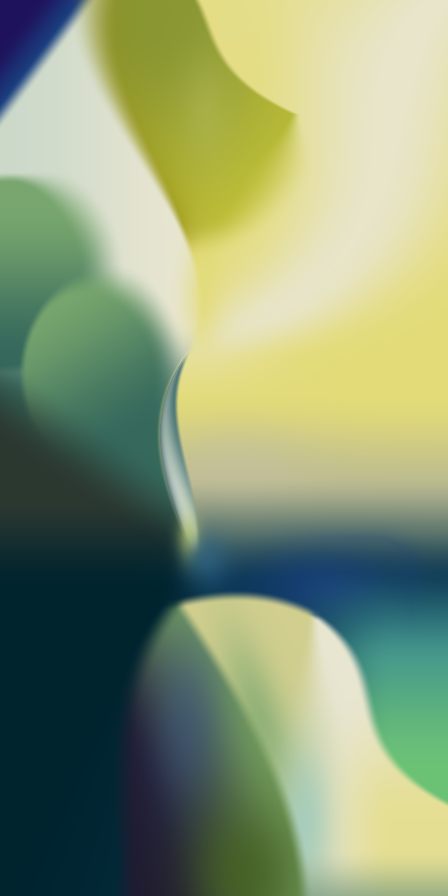
A Shadertoy shader for this background:

```glsl
// Abstract folds of light: a cream and yellow field above dark teal depths.
// Soft masks, bounded by cubic curves and ellipses, are painted back to front.
// Units: canvas width = 1, height = 2, origin at the lower left.

const vec3 CREAM  = vec3(0.91, 0.90, 0.82);
const vec3 YELLOW = vec3(0.89, 0.86, 0.47);
const vec3 SAND   = vec3(0.72, 0.72, 0.57);
const vec3 SLATE  = vec3(0.28, 0.40, 0.39);
const vec3 DEEP   = vec3(0.04, 0.21, 0.31);
const vec3 ABYSS  = vec3(0.00, 0.14, 0.18);
const vec3 UMBER  = vec3(0.17, 0.22, 0.19);
const vec3 OLIVE  = vec3(0.54, 0.59, 0.20);
const vec3 CITRUS = vec3(0.76, 0.76, 0.22);
const vec3 MIST   = vec3(0.80, 0.85, 0.79);
const vec3 LEAF   = vec3(0.47, 0.65, 0.43);
const vec3 PINE   = vec3(0.21, 0.41, 0.36);
const vec3 MINT   = vec3(0.42, 0.76, 0.46);
const vec3 TEAL   = vec3(0.25, 0.57, 0.56);
const vec3 BLUE   = vec3(0.10, 0.25, 0.50);
const vec3 VIOLET = vec3(0.12, 0.07, 0.36);
const vec3 PLUM   = vec3(0.12, 0.10, 0.19);
const float CRISP = 0.010;   // half width of a sharp fold
const float WAIST = 1.219;   // height where the upper and lower seams meet

float soft(float d, float w) { return smoothstep(-w, w, d); }

float glow(vec2 p, vec2 center, vec2 radius) {
    vec2 d = (p - center) / radius;
    return exp(-dot(d, d));
}

// Cubic through four evenly spaced values as v runs from a to b.
float curve(float v, float a, float b, vec4 k) {
    float s = 3.0 * clamp((v - a) / (b - a), 0.0, 1.0);
    vec4 d = s - vec4(0.0, 1.0, 2.0, 3.0);
    return dot(k, vec4(-d.y * d.z * d.w / 6.0, d.x * d.z * d.w / 2.0,
                       -d.x * d.y * d.w / 2.0, d.x * d.y * d.z / 6.0));
}

// Bright field, fading to sand and then to deep teal.
vec3 lightField(vec2 p) {
    float band = p.x - curve(p.y, 1.2, 2.0, vec4(0.42, 0.79, 0.87, 0.98));
    vec3 c = mix(YELLOW, CREAM, 0.9 * exp(-band * band / 0.032) * soft(p.y - 1.2, 0.12));
    c = mix(c, CREAM, 0.45 * glow(p, vec2(0.75, 1.9), vec2(0.3, 0.3)));
    c = mix(c, SAND, soft(1.0 - p.y, 0.13));
    c = mix(c, vec3(0.76, 0.75, 0.63), 0.6 * glow(p, vec2(0.53, 0.96), vec2(0.18, 0.09)));
    c = mix(c, SLATE, soft(0.85 - p.y, 0.09));
    return mix(c, DEEP, soft(0.755 - p.y, 0.06));
}

// Olive fold hanging from the top edge.
vec3 oliveFold(vec3 c, vec2 p, float seam) {
    float upper = curve(p.y, 2.0, 1.745, vec4(0.44, 0.475, 0.53, 0.66));
    float lower = curve(p.y, 1.745, 1.43, vec4(0.66, 0.635, 0.57, 0.43));
    float rim = p.y > 1.745 ? upper : lower;
    float blur = CRISP + 0.07 * soft(1.68 - p.y, 0.08);
    vec3 fold = mix(OLIVE, CITRUS, soft(1.68 - p.y, 0.25));
    fold = mix(fold, CITRUS, 0.65 * soft(p.x - 0.54, 0.12));
    fold = mix(fold, vec3(0.70, 0.73, 0.34), 0.5 * glow(p, vec2(0.46, 1.75), vec2(0.06, 0.14)));
    fold = mix(fold, vec3(0.57, 0.55, 0.08), 0.65 * exp(-abs(p.x - seam) / 0.05));
    c = mix(c, YELLOW, 0.5 * glow(p, vec2(0.57, 1.85), vec2(0.10, 0.2)));
    return mix(c, fold, soft(rim - p.x, blur) * soft(p.y - 1.45, 0.06));
}

// Pale veil, two green lobes and the dark slope beneath them.
vec3 leftSide(vec2 p) {
    vec3 c = mix(MIST, CREAM, soft(p.x - 0.22, 0.22));
    c = mix(c, PINE, soft(1.2 - p.y - 0.2 * (p.x - 0.2), 0.13));
    float back = 1.0 - length((p - vec2(0.02, 1.39)) / vec2(0.21, 0.215));
    vec3 lobe = mix(LEAF, PINE, soft(1.37 - p.y, 0.18));
    c = mix(c, lobe, soft(back, 0.06 + 0.2 * soft(p.x - 0.11, 0.08)));
    float front = 1.0 - length((p - vec2(0.215, 1.165)) / vec2(0.165, 0.21));
    lobe = mix(LEAF, PINE, soft(p.x * 0.6 - p.y + 1.06, 0.22));
    c = mix(c, lobe, soft(front, 0.06 + 0.2 * soft(p.x - 0.2, 0.12)));
    c = mix(c, UMBER, soft(1.12 - 0.70 * p.x - p.y, 0.10));
    c = mix(c, ABYSS, soft(0.79 - p.y, 0.11));
    float corner = 1.0 - p.x / 0.195 - (2.0 - p.y) / 0.26;
    return mix(c, mix(BLUE, VIOLET, soft(corner - 0.3, 0.3)), soft(corner, 0.12));
}

// Blue, teal and mint water on the lower right.
vec3 water(vec3 c, vec2 p) {
    vec2 q = p - vec2(0.84, 0.72);
    float panel = length(max(q, 0.0)) - 0.08;
    c = mix(c, BLUE, 0.75 * glow(p, vec2(0.72, 0.69), vec2(0.16, 0.08)));
    vec3 tide = mix(TEAL, MINT, soft(0.45 - p.y, 0.18));
    c = mix(c, tide, soft(p.x - 0.74, 0.14) * soft(0.64 - p.y, 0.12));
    return mix(c, BLUE, 0.22 * exp(-abs(panel) / 0.018) * soft(p.x - 0.7, 0.2) * soft(p.y - 0.65, 0.1));
}

// Lower dome: plum shadow, green inner fold and a bright wedge.
vec3 dome(vec2 p) {
    float fold = curve(p.y, 0.651, 0.0, vec4(0.40, 0.535, 0.635, 0.68)) - p.x;
    vec3 lit = mix(vec3(0.82, 0.81, 0.56), CREAM, soft(p.x - 0.70, 0.012 + 0.09 * soft(0.45 - p.y, 0.2)));
    lit = mix(lit, YELLOW, 0.7 * soft(p.x - 0.78, 0.10) * soft(0.32 - p.y, 0.16));
    lit = mix(lit, LEAF, 0.7 * glow(p, vec2(0.58 + 0.3 * (0.4 - p.y), 0.39), vec2(0.06, 0.19)));
    lit = mix(lit, vec3(0.62, 0.80, 0.76), 0.8 * glow(p, vec2(0.68, 0.16), vec2(0.06, 0.18)));
    lit = mix(lit, vec3(0.42, 0.57, 0.48), 0.8 * soft(0.03 - p.y, 0.08));
    vec3 shade = mix(vec3(0.44, 0.60, 0.36), PLUM, soft(fold - 0.15, 0.15));
    shade = mix(shade, vec3(0.24, 0.33, 0.49), 0.65 * glow(p, vec2(0.42, 0.39), vec2(0.09, 0.22)));
    shade = mix(shade, vec3(0.27, 0.38, 0.12), 0.8 * glow(p, vec2(0.55, 0.05), vec2(0.13, 0.16)));
    return mix(lit, shade, soft(fold, 0.018));
}

void mainImage(out vec4 fragColor, in vec2 fragCoord) {
    vec2 p = fragCoord / iResolution.xy * vec2(1.0, 2.0);
    float seamTop = curve(p.y, 2.0, WAIST, vec4(0.21, 0.275, 0.41, 0.425));
    float seamLow = curve(p.y, WAIST, 0.763, vec4(0.425, 0.36, 0.375, 0.43));
    float seam = p.y > WAIST ? seamTop : seamLow;

    vec3 c = oliveFold(lightField(p), p, seam);
    float blur = CRISP + 0.1 * max(p.y - 1.5, 0.0) + 0.6 * max(0.8 - p.y, 0.0);
    c = mix(c, leftSide(p), soft(seam - p.x, blur));
    c = mix(c, YELLOW, 0.7 * glow(p, vec2(0.45, 1.34), vec2(0.04, 0.12)));

    // Narrow glassy blade below the waist, with a prismatic tip
    float edge = curve(p.y, WAIST, 0.763, vec4(0.425, 0.395, 0.425, 0.44));
    float across = (p.x - seam) / max(edge - seam, 0.004);
    vec3 glass = mix(vec3(0.30, 0.46, 0.46), MIST, soft(1.0 - across - (p.y - 0.87) * 3.0, 0.6));
    glass = mix(glass, DEEP, 0.7 * exp(-abs(across) * 6.0));
    float inside = soft(p.x - seam, 0.006) * soft(edge - p.x, 0.006);
    c = mix(c, glass, inside * soft(p.y - 0.79, 0.03) * soft(1.2 - p.y, 0.02));
    c = mix(c, vec3(0.75, 0.78, 0.42), 0.75 * glow(p, vec2(0.422, 0.80), vec2(0.025, 0.05)));
    c = mix(c, vec3(0.20, 0.42, 0.55), 0.6 * glow(p, vec2(0.46, 0.75), vec2(0.05, 0.06)));

    // Water, then the dome over it
    c = water(c, p);
    float top = curve(p.x, 0.39, 0.703, vec4(0.651, 0.669, 0.664, 0.628));
    float right = curve(p.y, 0.628, 0.185, vec4(0.703, 0.81, 0.855, 1.04));
    float left = curve(p.y, 0.651, 0.0, vec4(0.39, 0.29, 0.275, 0.28));
    float mask = soft(top - p.y, 0.014) * soft(right - p.x, 0.016) * soft(p.x - left, 0.03);
    fragColor = vec4(mix(c, dome(p), mask), 1.0);
}
```
